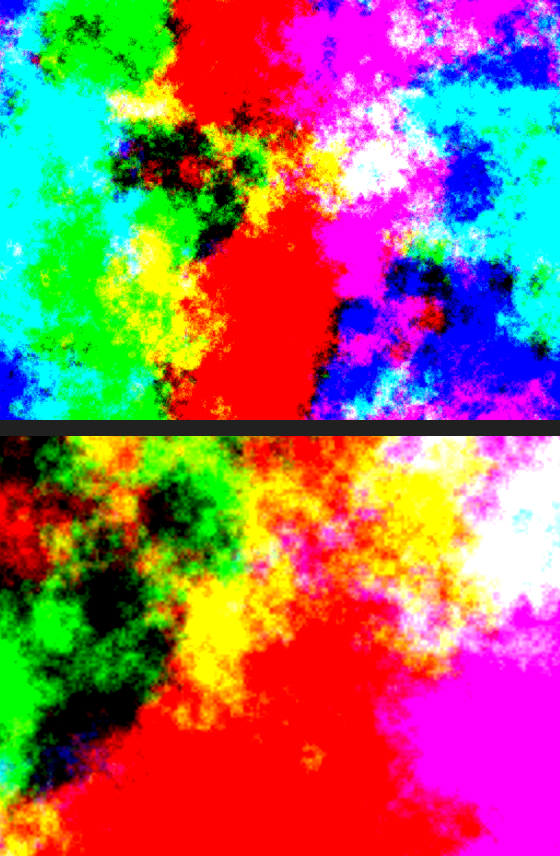
Top, the full canvas; bottom, a detail of the centre.
Reproduce this texture procedurally as a WebGL 2 fragment shader.

```glsl
#version 300 es
precision highp float;
// Seamless plasma clouds: three rough fractal fields, one per colour channel, pushed to hard contrast.

uniform vec2 u_resolution;
out vec4 fragColor;

const float TAU = 6.2831853;
const vec2 BASE_CELLS = vec2(4.0, 3.0);       // coarsest noise cells across the tile
const int OCTAVES = 8;
const float NOISE_AMOUNT = 0.42;              // strength of the coarsest octave
const float ROUGHNESS = 0.73;                 // strength kept from octave to octave
const float CONTRAST = 3.6;
const float WAVE_AMOUNT = 0.42;               // strength of the broad colour bands
const vec3 BAND_CENTRE = vec3(0.52, 0.07, 0.86);
const vec3 CHANNEL_BIAS = vec3(-0.05, 0.06, -0.01);
const float GREEN_TILT = 0.18;                // diagonal variation of the green band
const uint SEED = 17u;

// Integer hash giving three values in -1..1
vec3 hash3(uvec3 v) {
    v = v * 1664525u + 1013904223u;
    v.x += v.y * v.z;
    v.y += v.z * v.x;
    v.z += v.x * v.y;
    v ^= v >> 16u;
    v.x += v.y * v.z;
    v.y += v.z * v.x;
    v.z += v.x * v.y;
    return vec3(v >> 8u) / 8388608.0 - 1.0;
}

vec3 latticeValue(vec2 cell, vec2 period, uint layer) {
    return hash3(uvec3(uvec2(mod(cell, period)), layer));
}

// Three channels of value noise that wrap after a whole number of cells
vec3 wrappedNoise(vec2 p, vec2 period, uint layer) {
    vec2 cell = floor(p);
    vec2 f = p - cell;
    vec2 w = f * f * f * (f * (f * 6.0 - 15.0) + 10.0);
    vec3 a = latticeValue(cell, period, layer);
    vec3 b = latticeValue(cell + vec2(1.0, 0.0), period, layer);
    vec3 c = latticeValue(cell + vec2(0.0, 1.0), period, layer);
    vec3 d = latticeValue(cell + vec2(1.0, 1.0), period, layer);
    return mix(mix(a, b, w.x), mix(c, d, w.x), w.y);
}

// Octaves doubled in frequency, each shifted so the lattices do not line up
vec3 plasma(vec2 uv) {
    vec3 sum = vec3(0.0);
    vec2 period = BASE_CELLS;
    float amplitude = NOISE_AMOUNT;
    for (int i = 0; i < OCTAVES; i++) {
        vec2 shift = fract(float(i) * vec2(0.618, 0.382) + vec2(0.37, 0.21));
        sum += amplitude * wrappedNoise(uv * period + shift, period, SEED + uint(i));
        period *= 2.0;
        amplitude *= ROUGHNESS;
    }
    return sum;
}

// Broad bands that set where each channel dominates
vec3 colourBands(vec2 uv) {
    vec3 bands = WAVE_AMOUNT * cos(TAU * (uv.x - BAND_CENTRE)) + CHANNEL_BIAS;
    bands.g += GREEN_TILT * cos(TAU * (uv.x + uv.y - 0.5));
    return bands;
}

void main() {
    vec2 uv = gl_FragCoord.xy / u_resolution;
    vec3 field = colourBands(uv) + plasma(uv);
    fragColor = vec4(clamp(0.5 + CONTRAST * field, 0.0, 1.0), 1.0);
}
```
